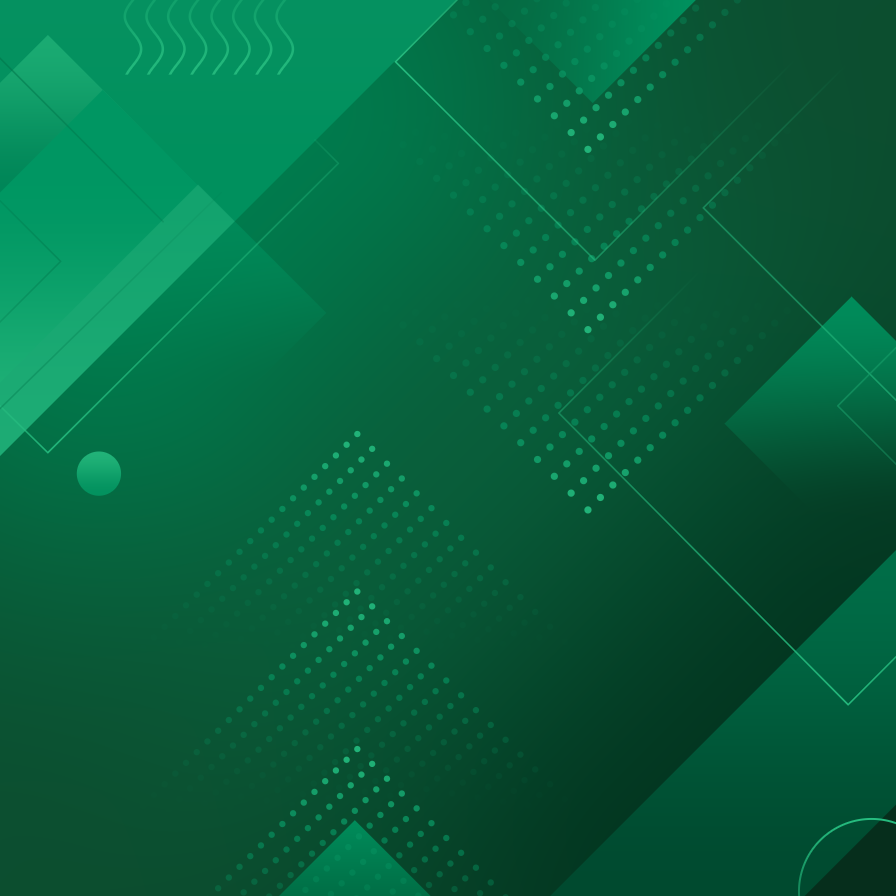
A WebGL 2 fragment shader for this background:

```glsl
#version 300 es
precision highp float;
// Green diagonal backdrop: fading diamonds, bands, thin corner lines, wave strokes and chevrons of dots.

uniform vec2 u_resolution;
out vec4 fragColor;

const vec3 MINT = vec3(0.13, 0.70, 0.47);
const vec3 EMERALD = vec3(0.0, 0.55, 0.355);

float pixel;

float fill(float d) { return clamp(0.5 - d / pixel, 0.0, 1.0); }

// Rectangle turned by 45 degrees, hung from its top corner; sides = lower-left and lower-right lengths.
float diamond(vec2 p, vec2 top, vec2 sides) {
    vec2 q = p - top;
    vec2 w = abs(vec2(-q.x - q.y, q.x - q.y) * 0.7071 - 0.5 * sides) - 0.5 * sides;
    return fill(max(w.x, w.y));
}

// Thin segment whose strength runs from fade.x to fade.y.
float stroke(vec2 p, vec2 a, vec2 b, vec2 fade) {
    vec2 q = p - a, s = b - a;
    float h = clamp(dot(q, s) / dot(s, s), 0.0, 1.0);
    return fill(length(q - s * h) - 0.0009) * mix(fade.x, fade.y, h);
}

float corner(vec2 p, vec2 a, vec2 b, vec2 c, vec3 fade) {
    return max(stroke(p, a, b, fade.xy), stroke(p, b, c, fade.yz));
}

// Diagonal lattice filling a wedge; it fades away from the apex.
vec3 dotWedge(vec3 col, vec2 p, vec2 apex, float flip, vec2 pitch, float radius) {
    vec2 q = (p - apex) * vec2(1.0, flip);
    vec2 w = vec2(q.y - q.x, q.y + q.x) * 0.7071;
    vec2 node = max(floor(w / pitch + 0.5), 0.0) * pitch;
    float rise = (node.x + node.y) * 0.7071;
    vec3 tint = mix(MINT, EMERALD + 0.02, smoothstep(0.0, 0.11, rise));
    return mix(col, tint, fill(length(w - node) - radius) * (1.0 - smoothstep(0.0, 0.25, rise)));
}

void main() {
    vec2 p = gl_FragCoord.xy / u_resolution;
    pixel = 1.0 / min(u_resolution.x, u_resolution.y);
    float slant = (p.x + 1.0 - p.y) * 0.5;

    // Diagonal ground, duller in the two side corners
    vec3 col = mix(vec3(0.0, 0.48, 0.30), vec3(0.035, 0.37, 0.23), smoothstep(0.23, 0.52, slant));
    col = mix(col, vec3(0.01, 0.21, 0.125), smoothstep(0.48, 0.85, slant));
    col = mix(col, vec3(0.05, 0.29, 0.175), 0.8 * smoothstep(0.2, 0.95, abs(p.x + p.y - 1.0)));

    // Upper left band with its stacked diamonds
    float slab = diamond(p, vec2(0.221, 0.794), vec2(0.5, 0.2026));
    col = mix(col, EMERALD, slab * 0.9 * smoothstep(0.56, 0.79, p.y));
    float band = fill((slant - 0.2545) * 1.414);
    vec3 bandColor = mix(vec3(0.0, 0.565, 0.365), vec3(0.02, 0.57, 0.375), smoothstep(0.8, 1.0, p.y));
    bandColor = mix(bandColor, mix(EMERALD - vec3(0.0, 0.04, 0.02), MINT, smoothstep(0.78, 0.96, p.y)),
        0.75 * diamond(p, vec2(0.0534, 0.961), vec2(0.4, 0.35)));
    vec3 lower = mix(MINT, vec3(0.0, 0.59, 0.385), smoothstep(0.5, 0.8, p.y));
    bandColor = mix(bandColor, lower, diamond(p, vec2(0.1146, 0.8997), vec2(0.7, 0.6)));
    bandColor = mix(bandColor, vec3(0.105, 0.66, 0.45), 0.7 * slab);
    col = mix(col, bandColor, band);

    // Lower right band and its dark corner
    vec3 lowBand = mix(vec3(0.0, 0.29, 0.185), vec3(0.0, 0.43, 0.28), smoothstep(0.0, 0.4, p.y));
    col = mix(col, lowBand, fill((0.807 - slant) * 1.414));
    col = mix(col, vec3(0.025, 0.18, 0.11), fill((0.949 - slant) * 1.414));

    // Free diamonds: right, top and bottom
    col = mix(col, EMERALD, diamond(p, vec2(0.9505, 0.669), vec2(0.2007)) * smoothstep(0.42, 0.68, p.y));
    col = mix(col, EMERALD, diamond(p, vec2(0.6615, 1.2), vec2(0.2228)) * smoothstep(0.5, 0.8, p.x) * 1.1);
    col = mix(col, mix(vec3(0.0, 0.43, 0.27), EMERALD, p.y / 0.085),
        diamond(p, vec2(0.396, 0.0846), vec2(0.2)));

    // Three dotted chevrons pointing down, three pointing up
    for (int i = 0; i < 3; i++) {
        float k = float(i);
        col = dotWedge(col, p, vec2(0.6562, 0.8333 - 0.2012 * k), 1.0, vec2(0.02653, 0.01965), 0.0040);
        col = dotWedge(col, p, vec2(0.3988, 0.5156 - 0.1758 * k), -1.0, vec2(0.0169, 0.0234), 0.0035);
    }

    // Bright corner lines
    float lines = corner(p, vec2(0.51, 1.0), vec2(0.4414, 0.931), vec2(0.664, 0.7096), vec3(0.7, 1.0, 0.55));
    lines = max(lines, stroke(p, vec2(0.664, 0.7096), vec2(0.889, 0.935), vec2(0.55, 0.0)));
    lines = max(lines, corner(p, vec2(0.944, 0.927), vec2(0.785, 0.768), vec2(1.0, 0.5534), vec3(0.0, 0.5, 0.6)));
    lines = max(lines, corner(p, vec2(0.781, 0.697), vec2(0.6237, 0.539), vec2(0.9466, 0.2135), vec3(0.0, 0.45, 0.95)));
    lines = max(lines, stroke(p, vec2(0.9466, 0.2135), vec2(1.0, 0.267), vec2(0.95, 0.8)));
    lines = max(lines, corner(p, vec2(1.0, 0.612), vec2(0.935, 0.547), vec2(1.0, 0.482), vec3(0.3, 0.4, 0.3)));
    lines = max(lines, corner(p, vec2(0.0, 0.547), vec2(0.0534, 0.4948), vec2(0.3776, 0.8177), vec3(0.6, 0.9, 0.3)));
    lines = max(lines, stroke(p, vec2(0.3776, 0.8177), vec2(0.3516, 0.8438), vec2(0.3, 0.15)));

    // Ring in the lower right corner
    float ring = abs(length(p - vec2(0.9727, 0.005)) - 0.081) - 0.0011;
    lines = max(lines, fill(ring) * mix(0.5, 1.0, p.y / 0.086));

    // Row of eight wave strokes
    float sway = 0.0091 * cos((p.y - 0.9453) * 86.2);
    float across = p.x - 0.1484 - sway;
    float gap = abs(across - 0.0242 * clamp(floor(across / 0.0242 + 0.5), 0.0, 7.0));
    float slope = 0.784 * sin((p.y - 0.9453) * 86.2);
    float wave = fill(gap / sqrt(1.0 + slope * slope) - 0.0014) * fill(0.9167 - p.y);
    lines = max(lines, wave * mix(0.9, 0.35, smoothstep(0.92, 1.0, p.y)));
    col = mix(col, vec3(0.15, 0.74, 0.50), lines);

    // Faint dark lines over the upper left band
    float shade = stroke(p, vec2(0.0, 0.935), vec2(0.182, 0.7526), vec2(0.6, 0.3));
    shade = max(shade, corner(p, vec2(0.0, 0.776), vec2(0.0677, 0.7083), vec2(0.0, 0.6406), vec3(0.3, 0.45, 0.3)));
    shade = max(shade, stroke(p, vec2(0.0, 0.544), vec2(0.247, 0.785), vec2(0.4, 0.1)));
    col = mix(col, vec3(0.0, 0.46, 0.29), shade);

    // Small shaded disc
    vec3 disc = mix(vec3(0.01, 0.57, 0.37), MINT, smoothstep(0.447, 0.497, p.y));
    col = mix(col, disc, fill(length(p - vec2(0.1104, 0.4714)) - 0.0247));

    fragColor = vec4(col, 1.0);
}
```
